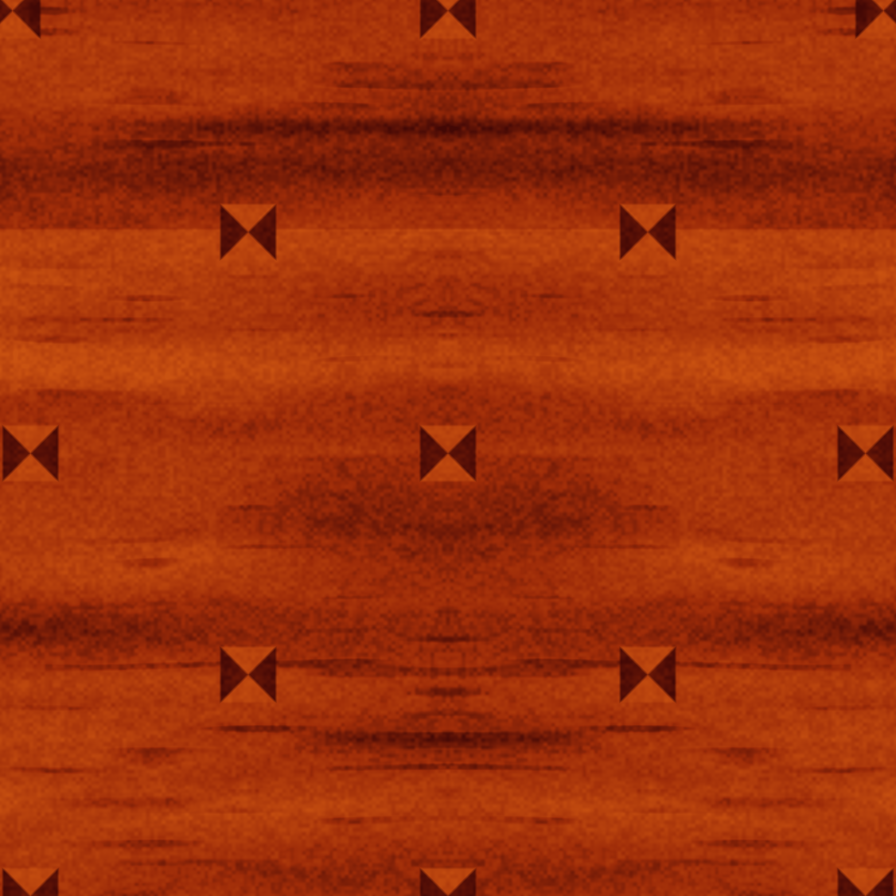
This texture is drawn by a Shadertoy shader. Its source:

```glsl
#define ROW_STEP 0.247
#define EVEN_STEP 0.466
#define ODD_STEP 0.446
#define TOP_STRETCH 0.02
#define INLAY_HALF 0.031
#define EDGE_SOFT 0.002
#define BASE_TONE 0.60
#define GRAIN_AMOUNT 0.62
#define STREAK_AMOUNT 0.26
#define SPECKLE_AMOUNT 0.34

const vec3 DARK_WOOD = vec3(0.26, 0.03, 0.02);
const vec3 RED_WOOD = vec3(0.62, 0.17, 0.033);
const vec3 AMBER_WOOD = vec3(0.79, 0.32, 0.065);

float hash(vec2 p) {
    return fract(sin(dot(p, vec2(127.1, 311.7))) * 43758.5453);
}

float noise(vec2 p) {
    vec2 i = floor(p), f = fract(p);
    f = f * f * (3.0 - 2.0 * f);
    return mix(mix(hash(i), hash(i + vec2(1, 0)), f.x),
               mix(hash(i + vec2(0, 1)), hash(i + vec2(1, 1)), f.x), f.y);
}

// Horizontally stretched fractal noise
float grain(vec2 p) {
    float sum = 0.0, weight = 0.5;
    p *= vec2(3.0, 17.0);
    for (int i = 0; i < 4; i++) {
        sum += weight * noise(p);
        p = p * 2.1 + 7.3;
        weight *= 0.5;
    }
    return sum / 0.9375;
}

float band(float y, float center, float width) {
    float d = (y - center) / width;
    return exp(-d * d);
}

// Broad light and dark boards; x is the distance from the mirror axis
float boardTone(float x, float y) {
    float middle = 1.0 - smoothstep(0.08, 0.32, x);
    float tone = BASE_TONE;
    tone -= 0.24 * band(y, 0.80, 0.045) * smoothstep(0.742, 0.746, y);
    tone -= 0.36 * band(y, 0.858, 0.012) * (1.0 - smoothstep(0.15, 0.48, x));
    tone += 0.20 * smoothstep(0.54, 0.70, y) * (1.0 - smoothstep(0.742, 0.746, y));
    tone -= 0.30 * middle * band(y, 0.685, 0.045);
    tone += 0.14 * band(y, 0.605, 0.022);
    tone -= 0.17 * middle * smoothstep(0.20, 0.46, y) * (1.0 - smoothstep(0.488, 0.496, y));
    tone += 0.16 * (1.0 - middle) * band(y, 0.385, 0.04);
    tone -= 0.14 * band(y, 0.30, 0.05);
    tone += 0.20 * band(y, 0.105, 0.035);
    return tone;
}

vec3 woodColor(float tone) {
    vec3 low = mix(DARK_WOOD, RED_WOOD, clamp(tone * 2.0, 0.0, 1.0));
    return mix(low, AMBER_WOOD, clamp(tone * 2.0 - 1.0, 0.0, 1.0));
}

// Position relative to the nearest inlay in the staggered rows
vec2 inlayCell(vec2 uv) {
    float row = floor(uv.y / ROW_STEP + 0.5);
    float odd = mod(row, 2.0);
    float spacing = mix(EVEN_STEP, ODD_STEP, odd) + TOP_STRETCH * step(3.5, row);
    float column = (uv.x - 0.5) / spacing + 0.5 * odd;
    return vec2((fract(column + 0.5) - 0.5) * spacing, uv.y - row * ROW_STEP);
}

void mainImage(out vec4 fragColor, in vec2 fragCoord) {
    vec2 uv = fragCoord / iResolution.xy;
    vec2 p = vec2(abs(uv.x - 0.5), uv.y);
    float soft = max(EDGE_SOFT, 0.75 / iResolution.y);

    // Wood boards with wavy grain and thin dark streaks
    float wave = 0.012 * (noise(p * vec2(5.0, 6.0)) - 0.5);
    vec2 q = p + vec2(0.0, wave);
    float speckle = 0.6 * noise(p * 230.0) + 0.4 * noise(p * vec2(110.0, 160.0) + 31.0) - 0.5;
    float streak = smoothstep(0.68, 0.95, noise(q * vec2(9.0, 85.0) + 13.0));
    streak *= smoothstep(0.35, 0.7, noise(q * vec2(4.0, 12.0) + 51.0));
    float tone = boardTone(p.x, q.y - wave);
    tone += GRAIN_AMOUNT * (grain(q) - 0.5);
    tone += SPECKLE_AMOUNT * speckle - STREAK_AMOUNT * streak;
    vec3 color = woodColor(tone);

    // Square inlays: amber above and below, dark wedges at the sides
    vec2 cell = abs(inlayCell(uv));
    float square = 1.0 - smoothstep(-soft, soft, max(cell.x, cell.y) - INLAY_HALF);
    float wedge = smoothstep(-soft, soft, (cell.x - cell.y) * 0.7071);
    vec3 amber = woodColor(0.82 + 0.25 * speckle);
    vec3 dark = woodColor(0.05 + 0.2 * speckle + 0.12 * (1.0 - cell.x / INLAY_HALF));
    color = mix(color, mix(amber, dark, wedge), square);

    fragColor = vec4(color, 1.0);
}
```
